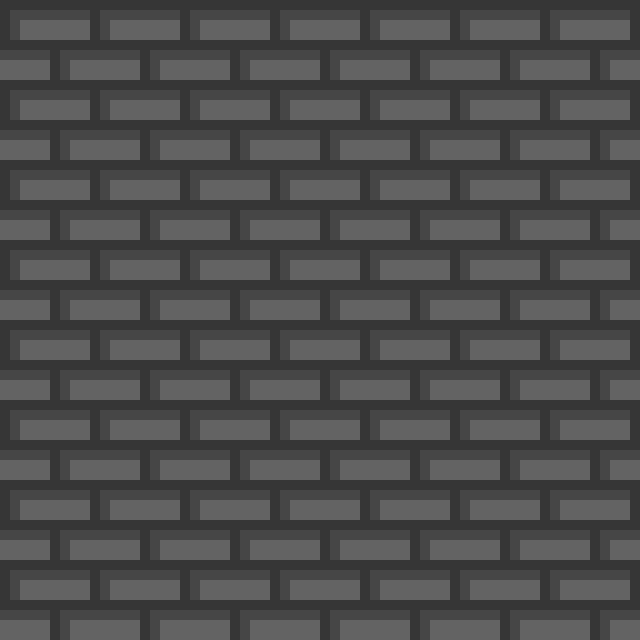
Write a WebGL 1 fragment shader that draws this texture.

```glsl
precision highp float;
// Grey running-bond brick wall with a shaded top and left edge on each brick.

uniform vec2 u_resolution;

#define GRID 64.0                    // square units across the canvas
#define CELL vec2(9.0, 4.0)          // brick plus joint, in units
#define JOINT 1.0                    // mortar width
#define BEVEL 1.0                    // shaded edge width
#define ROW_SHIFT 5.0                // sideways offset of every second row
#define MORTAR_COLOR vec3(0.212)
#define SHADE_COLOR vec3(0.275)
#define FACE_COLOR vec3(0.388)

// Antialiased coverage of the rectangle from lo to hi.
float rectMask(vec2 p, vec2 lo, vec2 hi, vec2 pixel) {
  vec2 inside = min(p - lo, hi - p) / pixel;
  vec2 cover = clamp(inside + 0.5, 0.0, 1.0);
  return cover.x * cover.y;
}

void main() {
  // Grid units, measured from the top left corner
  vec2 uv = gl_FragCoord.xy / u_resolution;
  vec2 pos = vec2(uv.x, 1.0 - uv.y) * GRID;
  vec2 pixel = GRID / u_resolution;

  // Cell borders run along the middle of the joints
  pos -= 0.5 * JOINT;
  float row = floor(pos.y / CELL.y);
  pos.x -= ROW_SHIFT * mod(row, 2.0);
  vec2 local = mod(pos, CELL);

  // Brick body, then its lit face
  vec2 lo = vec2(0.5 * JOINT);
  vec2 hi = CELL - lo;
  float brick = rectMask(local, lo, hi, pixel);
  float face = rectMask(local, lo + BEVEL, hi, pixel);

  vec3 color = mix(MORTAR_COLOR, SHADE_COLOR, brick);
  color = mix(color, FACE_COLOR, face);
  gl_FragColor = vec4(color, 1.0);
}
```
